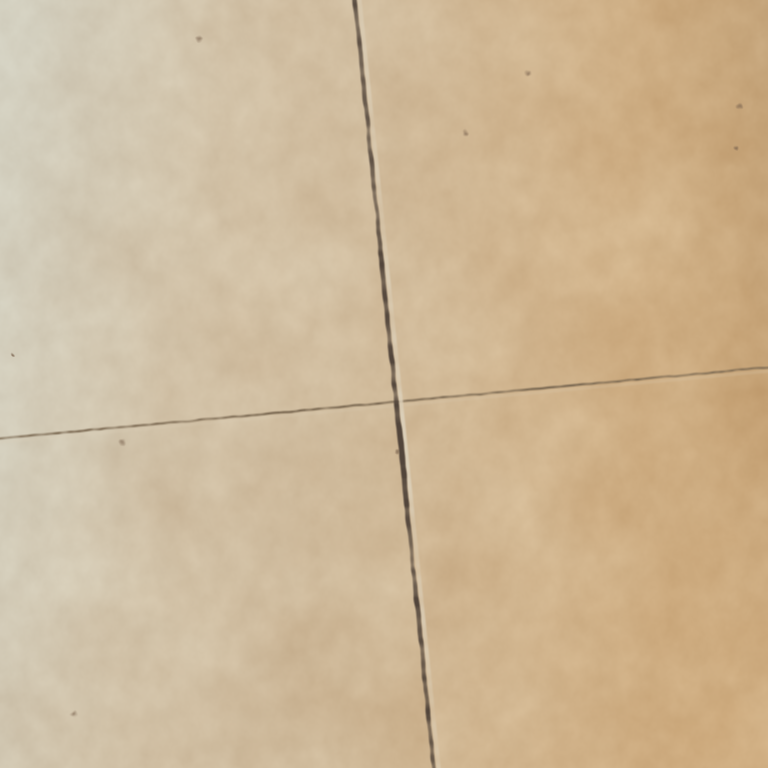
Give the GLSL for this texture, as a Shadertoy shader.

```glsl
// Warm beige stone floor tiles meeting at a slightly tilted cross of worn joints.
#define PITCH 0.8
#define CROSSING vec2(0.517, 0.477)
#define SLANT vec2(0.103, 0.0925)
#define WIDE_JOINT 0.0029
#define THIN_JOINT 0.0015
#define MOTTLE 0.10
#define GRAIN 0.06
#define SPECK_CELLS 6.0
#define SPECK_CHANCE 0.2

const vec3 COOL_STONE = vec3(0.83, 0.82, 0.76);
const vec3 MID_STONE = vec3(0.82, 0.75, 0.64);
const vec3 WARM_STONE = vec3(0.81, 0.675, 0.50);
const vec3 JOINT_SHADOW = vec3(0.32, 0.27, 0.23);
const vec3 THIN_SHADOW = vec3(0.49, 0.42, 0.33);
const vec3 BEVEL_LIGHT = vec3(0.86, 0.81, 0.72);
const vec3 SPECK_COLOR = vec3(0.48, 0.39, 0.31);

vec2 hash2(vec2 p) {
    vec3 q = fract(p.xyx * vec3(0.1031, 0.1030, 0.0973));
    q += dot(q, q.yzx + 33.33);
    return fract((q.xx + q.yz) * q.zy);
}

float gradientNoise(vec2 p) {
    vec2 cell = floor(p), f = fract(p);
    vec2 s = f * f * f * (f * (f * 6.0 - 15.0) + 10.0);
    vec4 corner;
    for (int i = 0; i < 4; i++) {
        vec2 o = vec2(i & 1, i >> 1);
        corner[i] = dot(hash2(cell + o) * 2.0 - 1.0, f - o);
    }
    return mix(mix(corner.x, corner.y, s.x), mix(corner.z, corner.w, s.x), s.y);
}

float fbm(vec2 p) {
    float sum = 0.0, amplitude = 0.5;
    for (int i = 0; i < 4; i++) {
        sum += amplitude * gradientNoise(p);
        p = mat2(1.6, 1.2, -1.2, 1.6) * p + 7.3;
        amplitude *= 0.55;
    }
    return sum;
}

// Soft-edged band around zero distance
float band(float d, float halfWidth, float blur) {
    return 1.0 - smoothstep(halfWidth - blur, halfWidth + blur, abs(d));
}

// Sparse faint flecks with ragged outlines, one candidate per cell
float specks(vec2 p, float blur) {
    float cover = 0.0;
    vec2 home = floor(p * SPECK_CELLS);
    vec2 ragged = p + 0.003 * vec2(gradientNoise(p * 130.0), gradientNoise(p * 130.0 + 31.0));
    for (int y = -1; y <= 1; y++)
    for (int x = -1; x <= 1; x++) {
        vec2 cell = home + vec2(x, y);
        vec2 pick = hash2(cell + 41.0);
        vec2 offset = ragged - (cell + hash2(cell + 9.0)) / SPECK_CELLS;
        float radius = mix(0.0015, 0.005, pick.y);
        float fleck = 1.0 - smoothstep(0.0, radius + blur, length(offset));
        cover = max(cover, fleck * step(pick.x, SPECK_CHANCE) * mix(0.8, 0.5, pick.y));
    }
    return cover;
}

void mainImage(out vec4 fragColor, in vec2 fragCoord) {
    vec2 uv = fragCoord / iResolution.xy;
    float blur = max(0.0019, 0.8 / iResolution.y);

    // Tilted tile grid
    vec2 p = uv - CROSSING;
    vec2 grid = p + vec2(SLANT.x * p.y, -SLANT.y * p.x);
    vec2 tile = floor(grid / PITCH);
    vec2 d = (fract(grid / PITCH + 0.5) - 0.5) * PITCH;
    tile = floor(grid / PITCH);

    // Light falls from cool upper left to warm right
    float warmth = uv.x + 0.2 * (0.5 - uv.y) * (1.0 - uv.x);
    vec3 color = mix(COOL_STONE, MID_STONE, smoothstep(-0.14, 0.34, warmth));
    color = mix(color, WARM_STONE, smoothstep(0.25, 1.0, warmth));
    color *= 1.0 - 0.07 * smoothstep(0.75, 1.1, uv.x) * uv.y;

    // Cloudy mottling, blotchy grain and slight tile variation
    vec2 stone = uv + tile * 3.7;
    color += MOTTLE * fbm(stone * 6.5) * vec3(0.7, 1.0, 1.2);
    color += GRAIN * fbm(stone * vec2(30.0, 26.0) + 5.0) * vec3(0.85, 1.0, 1.1);
    color += 0.012 * (hash2(tile + 17.0).x - 0.5);
    color = mix(color, SPECK_COLOR, specks(uv, blur));

    // Thin joint, broken into fine uneven dashes
    float dashes = gradientNoise(vec2(uv.x * 95.0, 3.5));
    float thinWear = 0.8 + 0.5 * gradientNoise(vec2(uv.x * 14.0, 7.5)) + 0.55 * dashes;
    float thinShift = 0.0012 * gradientNoise(vec2(uv.x * 60.0, 8.5));
    color = mix(color, BEVEL_LIGHT, 0.18 * band(d.y + 0.005, 0.002, 0.002));
    color = mix(color, THIN_SHADOW, clamp(thinWear, 0.2, 1.0) * band(d.y + thinShift, THIN_JOINT, blur));

    // Wide joint: chipped shadow beside an uneven lit bevel
    float wear = gradientNoise(vec2(uv.y * 13.0, 12.5));
    float chips = gradientNoise(vec2(uv.y * 75.0, 4.5));
    float wideHalf = WIDE_JOINT * (1.0 + 0.5 * wear + 0.35 * chips);
    float wideShift = 0.0015 * gradientNoise(vec2(uv.y * 48.0, 21.5));
    float lit = clamp(0.65 + 0.7 * wear - 0.4 * chips, 0.0, 1.0);
    float dark = clamp(0.86 + 0.4 * wear + 0.5 * chips, 0.0, 1.0);
    color = mix(color, BEVEL_LIGHT, lit * band(d.x - 0.005, 0.0027, 0.002));
    color = mix(color, JOINT_SHADOW, dark * band(d.x + 0.0012 + wideShift, wideHalf, blur));

    fragColor = vec4(clamp(color, 0.0, 1.0), 1.0);
}
```
